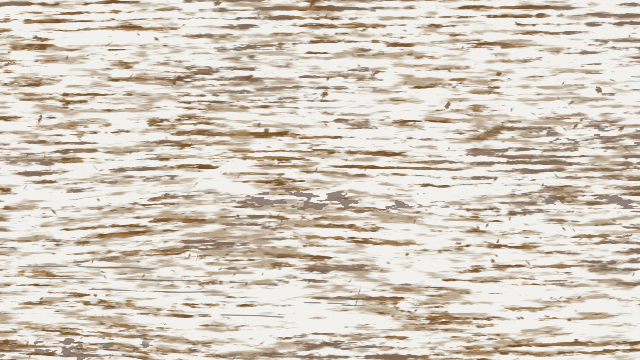
A WebGL 1 fragment shader for this texture:

```glsl
precision highp float;
uniform vec2 u_resolution;

#define RINGS 40.0
#define BEND 0.035
#define WEAR 0.85
#define PAINT vec3(0.95, 0.947, 0.93)
#define STAIN vec3(0.67, 0.575, 0.46)
#define WOOD_DARK vec3(0.45, 0.31, 0.165)
#define WOOD_LIGHT vec3(0.64, 0.50, 0.34)
#define UNDERCOAT vec3(0.53, 0.47, 0.44)
#define CRACK vec3(0.42, 0.39, 0.37)

float hash(vec2 p) {
  vec3 q = fract(p.xyx * 0.1031);
  q += dot(q, q.yzx + 33.33);
  return fract((q.x + q.y) * q.z);
}

float noise(vec2 p) {
  vec2 i = floor(p), f = fract(p);
  f = f * f * (3.0 - 2.0 * f);
  return mix(mix(hash(i), hash(i + vec2(1, 0)), f.x),
             mix(hash(i + vec2(0, 1)), hash(i + vec2(1, 1)), f.x), f.y);
}

float fbm(vec2 p) {
  float sum = 0.0, gain = 0.54;
  for (int i = 0; i < 3; i++) {
    sum += gain * noise(p);
    p = p * 2.07 + 17.3;
    gain *= 0.55;
  }
  return sum;
}

float band(float y, float center, float width) {
  float d = (y - center) / width;
  return exp(-d * d);
}

float zone(vec2 p, vec2 center, vec2 radius) {
  vec2 d = (p - center) / radius;
  return exp(-dot(d, d));
}

// Scattered chips and short gouges, one candidate per cell
float chips(vec2 p, float cell, float density, float px) {
  vec2 base = floor(p / cell);
  float cover = 0.0;
  for (int j = -1; j <= 1; j++) {
    for (int i = -1; i <= 1; i++) {
      vec2 id = base + vec2(i, j);
      vec2 jitter = vec2(hash(id + 3.1), hash(id + 71.7));
      vec2 d = p - (id + jitter) * cell;
      float angle = (hash(id + 29.4) - 0.4) * 2.2;
      float c = cos(angle), s = sin(angle);
      d = vec2(c * d.x + s * d.y, c * d.y - s * d.x);
      float size = cell * mix(0.05, 0.15, hash(id + 11.9));
      float slim = mix(0.2, 0.65, hash(id + 47.2));
      float dist = (length(d / vec2(1.0, slim)) - size) * slim;
      dist += (noise(p * 260.0) - 0.5) * size * 0.5;
      float present = step(hash(id + 91.3), density);
      cover = max(cover, present * (1.0 - smoothstep(-px, px, dist)));
    }
  }
  return cover;
}

// Long hairline cracks in the paler lower boards
float cracks(vec2 p, float px) {
  float cover = 0.0;
  for (int i = 0; i < 5; i++) {
    float k = float(i);
    float start = hash(vec2(k, 5.0)) * 1.2;
    float span = 0.25 + 0.4 * hash(vec2(k, 9.0));
    float y = 0.13 + 0.033 * k - 0.02 * (p.x - start);
    y += 0.004 * (noise(vec2(p.x * 14.0, k)) - 0.5);
    float ends = smoothstep(start, start + 0.04, p.x)
               * (1.0 - smoothstep(start + span - 0.04, start + span, p.x));
    float line = 1.0 - smoothstep(0.0003, 0.0003 + px, abs(p.y - y));
    cover = max(cover, line * ends * smoothstep(0.25, 0.5, noise(vec2(p.x * 30.0, k))));
  }
  return cover;
}

void main() {
  float px = 1.0 / u_resolution.y;
  vec2 p = gl_FragCoord.xy * px;
  vec2 q = p + vec2(0.0, BEND * (noise(p * vec2(1.4, 2.6)) - 0.5));

  // Worn bands, growth rings and fine streaks
  float wear = band(q.y, 0.965, 0.065) + band(q.y, 0.555, 0.075)
             + 0.4 * band(q.y, 0.77, 0.09) + 0.35 * band(q.y, 0.31, 0.05)
             + 0.7 * band(q.y, 0.04, 0.04);
  wear *= WEAR * mix(0.5, 1.35, noise(q * vec2(1.7, 24.0) + 8.0));
  float phase = q.y * RINGS + 1.3 * noise(q * vec2(0.8, 10.0) + 4.0);
  float ring = cos(6.2832 * phase);
  float streak = fbm(q * vec2(9.0, 96.0));
  float tear = fbm(q * vec2(50.0, 140.0) + 31.0);
  float patches = fbm(p * vec2(2.5, 8.0) + 12.0);
  float level = streak + 0.5 * (tear - 0.5) + 0.3 * (patches - 0.5)
              + wear * (0.08 + 0.23 * ring);
  float bare = smoothstep(0.56, 0.83, level);

  // Thin paint over stained grain, wood showing through
  float grain = fbm(q * vec2(15.0, 88.0) + 50.0);
  float thin = grain + 0.3 * (level - 0.5) + 0.2 * (patches - 0.5);
  vec3 color = mix(PAINT, STAIN, 0.8 * smoothstep(0.44, 0.78, thin));
  vec3 wood = mix(WOOD_DARK, WOOD_LIGHT, smoothstep(0.25, 0.75, fbm(q * vec2(18.0, 110.0) + 77.0)));
  float greyed = smoothstep(0.5, 0.7, fbm(p * vec2(3.0, 9.0) + 63.0))
               + zone(p, vec2(1.75, 0.7), vec2(0.3, 0.3));
  wood = mix(wood, UNDERCOAT, 0.65 * min(greyed, 1.0));
  color = mix(color, wood, bare);

  // Small grey flakes of older coating
  float older = zone(p, vec2(1.7, 0.62), vec2(0.2, 0.03))
              + zone(p, vec2(0.93, 0.445), vec2(0.26, 0.03))
              + zone(p, vec2(1.64, 0.435), vec2(0.16, 0.025))
              + zone(p, vec2(0.2, 0.03), vec2(0.22, 0.03));
  float flake = fbm(p * vec2(27.0, 80.0) + 90.0) + 0.17 * older;
  color = mix(color, UNDERCOAT, 0.9 * smoothstep(0.7, 0.76, flake) * smoothstep(0.05, 0.4, older));

  // Chips and cracks
  float chip = max(chips(p, 0.032, 0.26 * smoothstep(0.3, 0.65, patches), px),
                   chips(p + 7.0, 0.08, 0.15, px));
  color = mix(color, WOOD_DARK, 0.8 * chip);
  color = mix(color, CRACK, 0.7 * cracks(p, px));
  gl_FragColor = vec4(color, 1.0);
}
```
